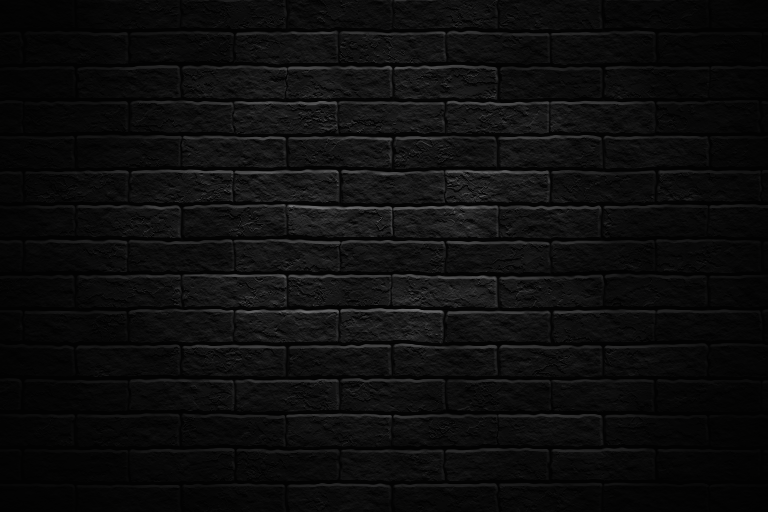
Reproduce this texture procedurally as a WebGL 1 fragment shader.

```glsl
precision highp float;
// Dark running-bond brick wall under a soft central pool of light.
// A height field of rounded, chipped bricks with rough stone grain is
// shaded by its slope toward a light placed above the wall.

uniform vec2 u_resolution;

const vec2 CANVAS = vec2(1.5, 1.0);           // wall size in canvas heights
const vec2 REPEATS = vec2(7.28, 14.73);       // bricks across, courses down
const vec2 PHASE = vec2(0.218, 0.835);        // offset of the first joint
const vec3 STONE = vec3(0.112, 0.112, 0.113);
const vec3 AMBIENT = vec3(0.006);

float hash(vec2 p) {
  vec3 q = fract(vec3(p.xyx) * vec3(0.1031, 0.1030, 0.0973));
  q += dot(q, q.yzx + 33.33);
  return fract((q.x + q.y) * q.z);
}

float noise(vec2 p) {
  vec2 cell = floor(p);
  vec2 f = fract(p);
  f = f * f * (3.0 - 2.0 * f);
  float low = mix(hash(cell), hash(cell + vec2(1.0, 0.0)), f.x);
  float high = mix(hash(cell + vec2(0.0, 1.0)), hash(cell + 1.0), f.x);
  return mix(low, high, f.y);
}

float fbm(vec2 p) {
  float sum = 0.0;
  float amplitude = 0.5;
  for (int i = 0; i < 4; i++) {
    sum += amplitude * noise(p);
    p = mat2(1.6, 1.2, -1.2, 1.6) * p + 17.3;
    amplitude *= 0.56;
  }
  return sum;
}

// Wavy edges come from bending the wall before it is cut into bricks.
vec2 bend(vec2 p) {
  vec2 slow = vec2(noise(p * 9.0), noise(p * 9.0 + 41.0)) - 0.5;
  vec2 fine = vec2(noise(p * 70.0 + 7.0), noise(p * 70.0 + 83.0)) - 0.5;
  return p + 0.005 * slow + 0.0036 * fine;
}

// Brick coordinates: xy position inside the cell (0 to 1), zw brick index.
vec4 brickCell(vec2 p) {
  vec2 g = p / CANVAS * REPEATS - PHASE;
  float course = floor(g.y);
  g.x -= 0.5 * mod(course, 2.0);
  return vec4(fract(g), floor(g.x), course);
}

float roundedBox(vec2 p, vec2 halfSize, float radius) {
  vec2 q = abs(p) - halfSize + radius;
  return length(max(q, 0.0)) + min(max(q.x, q.y), 0.0) - radius;
}

// Signed distance to the brick outline, with joints of uneven width.
float brickDistance(vec4 cell) {
  vec2 size = CANVAS / REPEATS;
  vec2 joint = vec2(cell.z + step(0.5, cell.x), cell.w);
  float sideGap = mix(0.0002, 0.0038, sqrt(hash(joint + 61.0)));
  float bedGap = mix(0.0022, 0.0038, hash(cell.zw + 29.0));
  vec2 halfSize = 0.5 * size - vec2(sideGap, bedGap);
  return roundedBox((cell.xy - 0.5) * size, halfSize, 0.005);
}

// Rough face: grain everywhere, with chipped ridges in patches.
float stoneRelief(vec2 p, vec2 brick) {
  vec2 q = p + 3.0 * vec2(hash(brick + 5.0), hash(brick + 13.0));
  float grain = fbm(q * vec2(52.0, 76.0));
  float crease = noise(q * vec2(24.0, 42.0) + 2.5 * grain);
  float ridge = 1.0 - smoothstep(0.0, 0.25, abs(crease - 0.5));
  float patchy = smoothstep(0.3, 0.7, noise(q * 14.0 + 90.0));
  return 0.0064 * grain + 0.0015 * ridge * patchy;
}

float wallHeight(vec2 p) {
  vec4 cell = brickCell(bend(p));
  float body = 1.0 - smoothstep(-0.0035, 0.003, brickDistance(cell));
  float worn = mix(0.001, 0.0065, noise(p * vec2(26.0, 15.0) + 70.0));
  return body * (worn + stoneRelief(p, cell.zw));
}

// Elliptical pool of light, fading fastest toward the sides.
float lamp(vec2 uv) {
  vec2 d = (uv - vec2(0.51, 0.55)) / vec2(0.35, 0.48);
  return exp(-dot(d, d));
}

void main() {
  vec2 uv = gl_FragCoord.xy / u_resolution;
  vec2 p = uv * CANVAS;
  vec4 cell = brickCell(bend(p));

  // Slope toward the light, mostly from above and a little from the right.
  float reach = 0.0024;
  float height = wallHeight(p);
  float rise = (height - wallHeight(p + vec2(0.0, reach))) / reach;
  float lean = (height - wallHeight(p + vec2(reach, 0.0))) / reach;
  float lit = clamp(0.96 + 1.7 * rise + 0.35 * lean, 0.1, 3.4);

  // Joints sink into shadow; each brick has its own tone and stains.
  float open = 1.0 - smoothstep(0.0008, 0.0036, brickDistance(cell));
  float tone = mix(0.72, 1.16, hash(cell.zw + 3.0));
  tone *= mix(0.55, 1.4, fbm(p * vec2(10.0, 17.0)));
  float shade = lit * tone * mix(0.2, 1.0, open);

  gl_FragColor = vec4(AMBIENT + STONE * shade * lamp(uv), 1.0);
}
```
